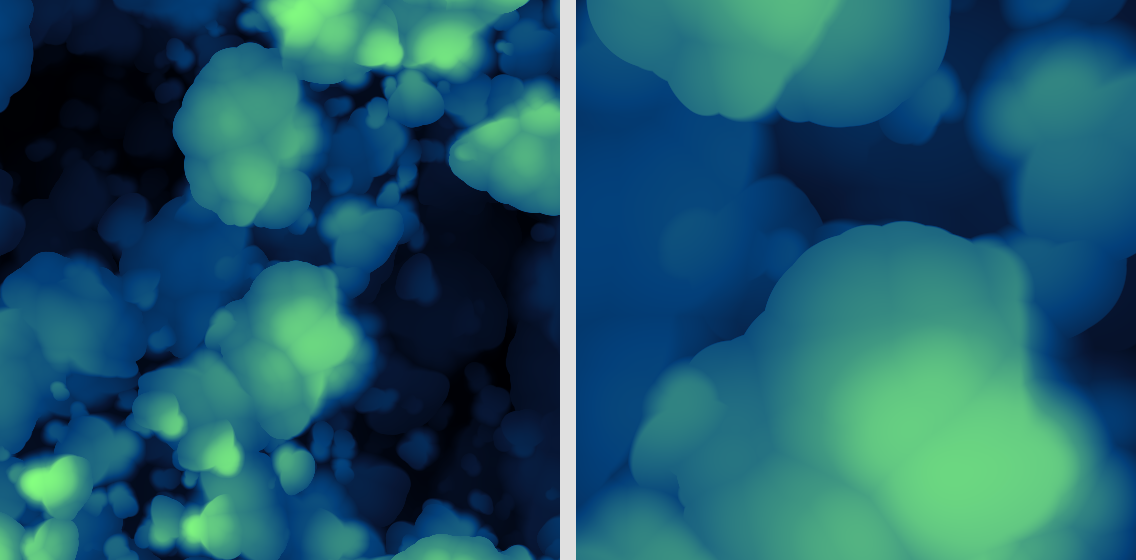
Left: the whole. Right: its middle third, enlarged.
Reproduce this texture procedurally as a Shadertoy shader.

```glsl
// Glowing overlapping cloud puffs, part crisp and part soft, fading into dark hollows.

const float BIG_CELLS = 4.5;      // puffs per canvas side, by layer
const float MID_CELLS = 9.0;
const float SMALL_CELLS = 17.0;
const float EDGE_WIDTH = 0.003;   // crisp rim, in canvas units
const float SOFT_WIDTH = 0.8;     // soft rim, in puff radii
const float SCALLOP = 0.24;       // depth of the lobes along the rims
const float WARP = 0.035;         // bending of the outlines
const float GLOW = 0.86;          // brightness away from the hollows
const float LEVEL_SPREAD = 0.75;  // random brightness between puffs
const float HOLLOW_SIZE = 0.30;
const vec2 HOLLOW_LEFT = vec2(0.12, 0.77);
const vec2 HOLLOW_RIGHT = vec2(0.93, 0.38);

const vec3 RAMP[8] = vec3[8](
    vec3(0.00, 0.00, 0.01), vec3(0.00, 0.01, 0.04), vec3(0.03, 0.09, 0.21),
    vec3(0.01, 0.25, 0.48), vec3(0.13, 0.43, 0.51), vec3(0.25, 0.60, 0.51),
    vec3(0.38, 0.78, 0.51), vec3(0.52, 1.00, 0.50));
const float STOPS[8] = float[8](0.0, 0.125, 0.365, 0.585, 0.765, 0.905, 0.98, 1.12);

vec3 hash3(vec2 p) {
    vec3 q = fract(p.xyx * vec3(0.1031, 0.1030, 0.0973));
    q += dot(q, q.yxz + 33.33);
    return fract((q.xxy + q.yzz) * q.zyx);
}

vec3 noise3(vec2 p) {
    vec2 i = floor(p), f = fract(p);
    f = f * f * (3.0 - 2.0 * f);
    return mix(mix(hash3(i), hash3(i + vec2(1, 0)), f.x),
               mix(hash3(i + vec2(0, 1)), hash3(i + vec2(1, 1)), f.x), f.y);
}

// Squared distance to the nearest scattered point: round lobes with sharp creases
float lobes(vec2 p) {
    vec2 cell = floor(p);
    float nearest = 2.0;
    for (int y = -1; y <= 1; y++)
    for (int x = -1; x <= 1; x++) {
        vec2 id = cell + vec2(x, y);
        vec2 offset = id + hash3(id + 57.0).xy - p;
        nearest = min(nearest, dot(offset, offset));
    }
    return nearest;
}

float hollow(vec2 p, vec2 center) {
    vec2 d = (p - center) / HOLLOW_SIZE;
    return exp(-dot(d, d));
}

float glowAt(vec2 p) {
    return GLOW - 0.9 * (hollow(p, HOLLOW_LEFT) + hollow(p, HOLLOW_RIGHT));
}

// Brightest of the scattered domes; each has one crisp side and one soft side
float puffs(vec2 p, float cells, float lobe, float softBias, float seed) {
    vec2 cell = floor(p * cells);
    float value = 0.0;
    for (int y = -1; y <= 1; y++)
    for (int x = -1; x <= 1; x++) {
        vec2 id = cell + vec2(x, y);
        vec3 place = hash3(id + seed);
        vec3 look = hash3(id + seed + 131.0);
        vec2 center = (id + 0.15 + 0.7 * place.xy) / cells;
        float radius = mix(0.5, 0.9, place.z) / cells;

        vec2 offset = (p - center) / radius;
        float reach = length(offset);
        float d = reach + SCALLOP * (lobe - 0.22);
        float angle = 6.2832 * look.x;
        float facing = dot(offset, vec2(cos(angle), sin(angle))) / (reach + 0.001);

        float crisp = smoothstep(-0.6, 0.25, facing - softBias);
        float rim = mix(SOFT_WIDTH, EDGE_WIDTH / radius, crisp);
        float mask = 1.0 - smoothstep(1.0 - rim, 1.0, d);
        float level = max(glowAt(center) + LEVEL_SPREAD * (look.y - 0.5), 0.0);
        float dome = 1.04 - 0.24 * d * d - 0.10 * facing * reach;
        value = max(value, level * dome * mask);
    }
    return value;
}

vec3 ramp(float v) {
    vec3 color = RAMP[0];
    for (int i = 1; i < 8; i++)
        color = mix(color, RAMP[i], clamp((v - STOPS[i - 1]) / (STOPS[i] - STOPS[i - 1]), 0.0, 1.0));
    return color;
}

void mainImage(out vec4 fragColor, in vec2 fragCoord) {
    vec2 uv = fragCoord / iResolution.y;

    // Bend the plane so that no outline is a true circle
    vec2 p = uv + WARP * (noise3(uv * 5.0 + 3.0).xy - 0.5);
    p += 0.4 * WARP * (noise3(uv * 13.0 + 40.0).xy - 0.5);
    float coarse = lobes(p * 11.0);
    float fine = lobes(p * 25.0);
    float lobe = 0.65 * coarse + 0.35 * fine;

    // Three sizes of puff over a faint haze
    float value = puffs(p, BIG_CELLS, lobe, 0.0, 11.0);
    value = max(value, 0.86 * puffs(p, MID_CELLS, lobe, 0.55, 71.0));
    value = max(value, 0.66 * puffs(p, SMALL_CELLS, fine, 0.9, 205.0));
    value = max(value, 0.28 * glowAt(uv));

    // Gentle billows inside the puffs
    value *= 1.03 - 0.12 * coarse + 0.16 * (noise3(uv * 8.0 + 90.0).z - 0.5);
    fragColor = vec4(ramp(value), 1.0);
}
```
